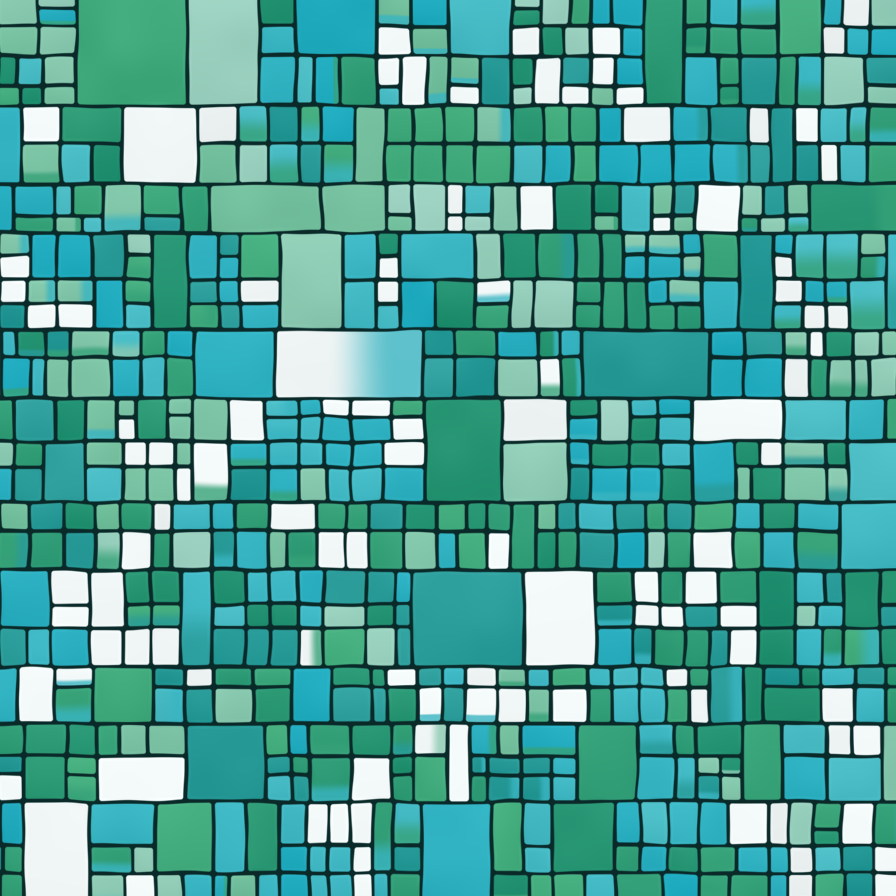
This pattern is drawn by a Shadertoy shader. Its source:

```glsl
float hash(vec2 p) {
    return fract(sin(dot(p, vec2(127.1, 311.7))) * 43758.5453);
}

float noise(vec2 p) {
    vec2 i = floor(p), f = fract(p);
    f = f * f * (3.0 - 2.0 * f);
    return mix(mix(hash(i), hash(i + vec2(1, 0)), f.x),
               mix(hash(i + vec2(0, 1)), hash(i + vec2(1, 1)), f.x), f.y);
}

// Jittered position of grid line i out of count
float gridLine(float i, float seed, float count) {
    return (i + 0.6 * (hash(vec2(i, seed)) - 0.5)) / count;
}

// Index of the jittered interval that contains x
float findInterval(float x, float seed, float count) {
    float i = floor(x * count);
    if (x < gridLine(i, seed, count)) return i - 1.0;
    if (x >= gridLine(i + 1.0, seed, count)) return i + 1.0;
    return i;
}

// Paint families: white, pale green, green, teal and cyan
vec3 paint(float pick, float tone) {
    if (pick < 0.16) return vec3(0.96, 0.98, 0.98) - 0.05 * tone * tone;
    if (pick < 0.32) return mix(vec3(0.43, 0.74, 0.60), vec3(0.62, 0.82, 0.76), tone);
    if (pick < 0.61) return mix(vec3(0.11, 0.55, 0.43), vec3(0.28, 0.69, 0.50), tone);
    if (pick < 0.72) return mix(vec3(0.11, 0.57, 0.56), vec3(0.19, 0.63, 0.62), tone);
    return mix(vec3(0.11, 0.66, 0.74), vec3(0.30, 0.74, 0.77), tone);
}

float roundedBox(vec2 p, vec2 halfSize, float radius) {
    vec2 q = abs(p) - halfSize + radius;
    return length(max(q, 0.0)) + min(max(q.x, q.y), 0.0) - radius;
}

void mainImage(out vec4 fragColor, in vec2 fragCoord) {
    vec2 uv = fragCoord / iResolution.y;

    // Hand-drawn wobble of the edges
    vec2 p = uv + 0.003 * (vec2(noise(uv * 28.0), noise(uv * 28.0 + 57.0)) - 0.5);

    // Rows, each cut into blocks
    float row = findInterval(p.y, 3.0, 11.0);
    float seed = row * 7.3 + 20.0;
    float block = findInterval(p.x, seed, 9.0);
    vec2 lo = vec2(gridLine(block, seed, 9.0), gridLine(row, 3.0, 11.0));
    vec2 hi = vec2(gridLine(block + 1.0, seed, 9.0), gridLine(row + 1.0, 3.0, 11.0));

    // Random cuts inside the block; level cuts line up along the row
    vec2 id = vec2(block * 3.7, seed);
    for (int i = 0; i < 4; i++) {
        vec2 size = hi - lo;
        float chance = hash(id + 4.1);
        bool upright = size.x * mix(0.75, 1.9, hash(id + 8.6)) > size.y;
        if ((upright ? size.x : size.y) < 0.048 || chance < 0.12) break;
        float side;
        if (upright) {
            float cut = lo.x + size.x * mix(0.33, 0.67, hash(id + 2.3));
            side = step(cut, p.x);
            if (side > 0.5) lo.x = cut; else hi.x = cut;
        } else {
            float cut = lo.y + size.y * mix(0.35, 0.65, hash(vec2(seed, 5.0)));
            side = step(cut, p.y);
            if (side > 0.5) lo.y = cut; else hi.y = cut;
        }
        id += vec2(1.31 + 5.17 * side, 2.43 + 3.29 * side);
    }

    // Tile paint with soft tonal drift
    vec2 size = hi - lo;
    vec2 local = (p - lo) / size;
    float pick = hash(id + 11.7);
    float tone = hash(id + 17.9);
    vec3 color = paint(pick, tone);
    float drift = local.y - 0.5 + noise(p * 22.0) - 0.5;
    color += (pick < 0.16 ? 0.008 : 0.035) * drift;

    // Some tiles take a wash of a second paint along one side
    float along = hash(id + 31.0) < 0.6 ? local.y : 1.0 - local.x;
    float washed = step(hash(id + 23.0), 0.17);
    float wash = 1.0 - smoothstep(0.2, mix(0.26, 0.8, tone), along);
    color = mix(color, paint(0.3 + 0.7 * hash(id + 29.0), 0.6), 0.8 * washed * wash);

    // Dark outlines with rounded corners and uneven weight
    float inside = -roundedBox(p - 0.5 * (lo + hi), 0.5 * size, 0.005);
    float weight = mix(0.0003, 0.0014, noise(p * 35.0 + 9.0));
    float soft = max(0.0021, 1.2 / iResolution.y);
    float ink = 1.0 - smoothstep(weight, weight + soft, inside);
    float rim = smoothstep(0.002, 0.004, inside) * (1.0 - smoothstep(0.004, 0.006, inside));
    color += 0.035 * rim * (noise(p * 45.0) - 0.3);
    color = mix(color, vec3(0.04, 0.16, 0.16), ink);

    fragColor = vec4(clamp(color, 0.0, 1.0), 1.0);
}
```
